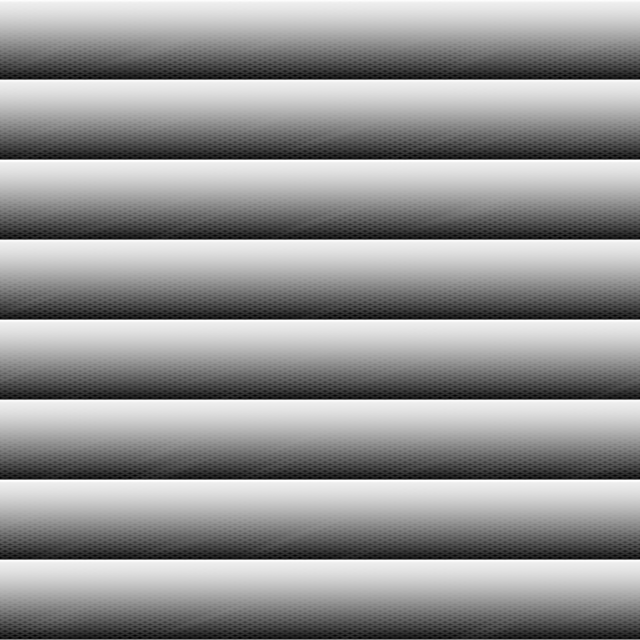
A Shadertoy shader for this pattern:

```glsl
#define BANDS 8.0
#define WEAVE_COUNT vec2(64.0, 144.0)
#define WEAVE_DEPTH 0.06
#define SCRATCH_DEPTH 0.035
#define DARK 0.06
#define LIGHT 0.94
#define FALLOFF 1.4
#define RIM_WIDTH 0.04
#define RIM_GLOW 0.07

const float TAU = 6.2831853;

vec2 hashGradient(vec2 cell) {
    vec3 p = fract(cell.xyx * vec3(0.1031, 0.1030, 0.0973));
    p += dot(p, p.yzx + 33.33);
    float angle = TAU * fract((p.x + p.y) * p.z);
    return vec2(cos(angle), sin(angle));
}

// Gradient noise that wraps after a whole number of cells
float wrappedNoise(vec2 p, vec2 period) {
    vec2 cell = floor(p), f = p - cell;
    vec2 lo = mod(cell, period), hi = mod(cell + 1.0, period);
    vec2 w = f * f * f * (f * (f * 6.0 - 15.0) + 10.0);
    float a = dot(hashGradient(lo), f);
    float b = dot(hashGradient(vec2(hi.x, lo.y)), f - vec2(1, 0));
    float c = dot(hashGradient(vec2(lo.x, hi.y)), f - vec2(0, 1));
    float d = dot(hashGradient(hi), f - 1.0);
    return mix(mix(a, b, w.x), mix(c, d, w.x), w.y);
}

// Two crossing sets of shallow diagonal ridges, centred on zero
float weave(vec2 uv) {
    vec2 phase = TAU * WEAVE_COUNT * uv;
    return max(cos(phase.x + phase.y), cos(phase.x - phase.y)) - 0.4;
}

// Long faint streaks rising to the right
float scratches(vec2 uv) {
    vec2 sheared = vec2(6.0 * uv.x, 48.0 * uv.y - 16.0 * uv.x);
    return smoothstep(0.15, 0.6, wrappedNoise(sheared, vec2(6, 16)));
}

// Rounded ramp from the dark lower edge to the light upper edge
float bandShade(float height) {
    return mix(DARK, LIGHT, 1.0 - pow(1.0 - height, FALLOFF));
}

void mainImage(out vec4 fragColor, in vec2 fragCoord) {
    vec2 uv = fragCoord / iResolution.xy;
    float height = fract(uv.y * BANDS);
    float pixel = BANDS / iResolution.y;
    float shade = bandShade(height);

    // Texture fades toward the light part and when too fine to resolve
    float resolved = 1.0 - smoothstep(0.3, 0.6, WEAVE_COUNT.y / iResolution.y);
    float shadow = 1.0 - smoothstep(0.1, 0.7, height);
    float wear = wrappedNoise(uv * vec2(12, 24), vec2(12, 24));
    float depth = WEAVE_DEPTH * (0.06 + shadow) * (1.0 + 0.6 * wear);
    shade += depth * resolved * weave(uv);
    shade += SCRATCH_DEPTH * shadow * scratches(uv);

    // Bright rim, with a slightly different strength on each band
    float band = floor(uv.y * BANDS);
    float rimVariation = 1.0 + 0.4 * hashGradient(vec2(band, 3.0)).x;
    float rim = smoothstep(1.0 - RIM_WIDTH, 1.0, height);
    shade += RIM_GLOW * rimVariation * rim;

    // Soften the step between neighbouring bands
    shade = mix(LIGHT, shade, smoothstep(0.0, pixel, height));
    fragColor = vec4(vec3(clamp(shade, 0.0, 1.0)), 1.0);
}
```
